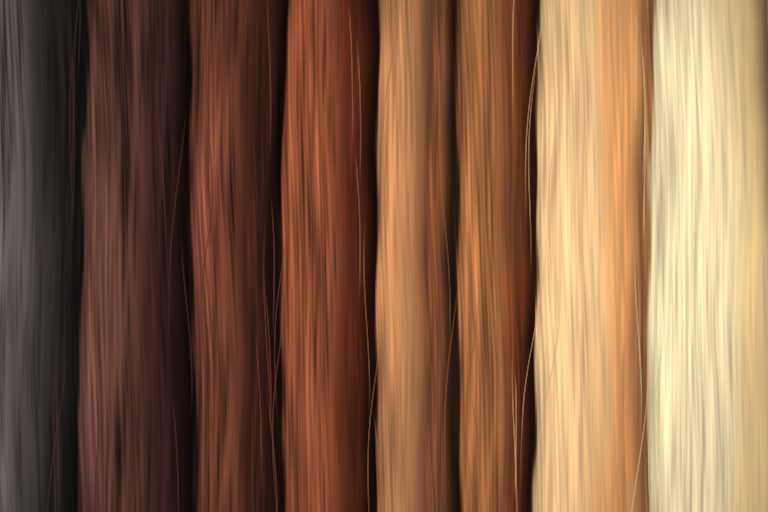
Write a Shadertoy shader that draws this texture.

```glsl
// Eight hanging locks of straight hair, shading from charcoal to pale blond.

const int LOCKS = 8;
const float ASPECT = 1.5;            // layout width in units of its height
const float STRAND_DARK = 0.95;      // strand contrast on dark hair
const float STRAND_LIGHT = 0.32;     // strand contrast on blond hair
const float EDGE_RAGGED = 0.007;     // raggedness of the lock borders
const float SHADE_STREAK = 0.32;     // how far strands break up the shadow
const int STRAY_COUNT = 72;
const float STRAY_WIDTH = 0.0007;
const float STRAY_OPACITY = 0.5;

// Left border of every lock at three heights, as a fraction of the width.
const float EDGE_TOP[9] = float[9](-.02, .113, .247, .375, .492, .596, .703, .853, 1.0);
const float EDGE_MID[9] = float[9](-.02, .106, .249, .366, .491, .597, .698, .845, 1.015);
const float EDGE_LOW[9] = float[9](-.02, .098, .254, .370, .489, .599, .692, .843, 1.02);

const vec3 LIT[8] = vec3[8](
    vec3(.34, .31, .30), vec3(.33, .21, .18), vec3(.42, .23, .175), vec3(.57, .31, .20),
    vec3(.76, .52, .34), vec3(.63, .40, .24), vec3(.97, .79, .57), vec3(.96, .88, .69));
const vec3 SHADE[8] = vec3[8](
    vec3(.13, .115, .11), vec3(.17, .10, .09), vec3(.19, .10, .08), vec3(.27, .12, .08),
    vec3(.42, .25, .16), vec3(.38, .19, .11), vec3(.86, .59, .36), vec3(.84, .70, .48));
// Where the shadow side begins, and the brightness left in the gap.
const float SHADE_AT[8] = float[8](.52, .65, .60, .65, .50, .60, .58, .66);
const float GAP[8] = float[8](.55, .45, .45, .36, .32, .38, .62, .60);

float hash(vec2 p) {
    vec3 q = fract(vec3(p.xyx) * 0.1031);
    q += dot(q, q.yzx + 33.33);
    return fract((q.x + q.y) * q.z);
}

float gradientDot(vec2 cell, vec2 offset) {
    float angle = 6.2832 * hash(cell);
    return dot(vec2(cos(angle), sin(angle)), offset);
}

float gradientNoise(vec2 p) {
    vec2 i = floor(p), f = p - i;
    vec2 u = f * f * f * (f * (f * 6.0 - 15.0) + 10.0);
    vec2 e = vec2(1, 0);
    return mix(mix(gradientDot(i, f), gradientDot(i + e, f - e), u.x),
               mix(gradientDot(i + e.yx, f - e.yx), gradientDot(i + 1.0, f - 1.0), u.x), u.y);
}

// Smooth curve through the three heights of a border.
float lockEdge(int i, float y) {
    return EDGE_LOW[i] * (1.0 - y) * (1.0 - 2.0 * y)
         + EDGE_MID[i] * 4.0 * y * (1.0 - y)
         + EDGE_TOP[i] * y * (2.0 * y - 1.0);
}

// Layers of long, slightly crossing fibres, from thick to thin.
float strands(vec2 p) {
    float sum = 0.0, frequency = 30.0, weight = 0.42;
    for (int k = 0; k < 4; k++) {
        float skew = 0.025 * sin(float(k) * 2.4 + 0.6);
        vec2 q = vec2((p.x + skew * p.y) * frequency, p.y * (2.0 + float(k)));
        sum += weight * gradientNoise(q + float(k) * 37.0 + 5.0);
        frequency *= 1.85;
        weight *= 1.12;
    }
    return sum;
}

// Light, shadow side and gap across one lock; t runs from its left to its right.
vec3 lockColor(int i, float t, float streak) {
    float side = t + SHADE_STREAK * streak;
    vec3 color = mix(LIT[i], SHADE[i], smoothstep(SHADE_AT[i] - 0.24, SHADE_AT[i] + 0.24, side));
    color *= mix(0.78, 1.0, smoothstep(0.0, 0.13, t));
    return color * mix(1.0, GAP[i], smoothstep(0.80, 0.97, t + 0.12 * streak));
}

void mainImage(out vec4 fragColor, in vec2 fragCoord) {
    vec2 uv = fragCoord / iResolution.xy;
    vec2 p = vec2(uv.x * ASPECT, uv.y);
    float pixel = 1.0 / iResolution.y;

    // Fibres bend gently along their length.
    vec2 flow = p + vec2(0.012 * gradientNoise(p * vec2(5.0, 2.2) + 9.0), 0.0);
    float fibre = strands(flow);
    float clump = gradientNoise(flow * vec2(17.0, 1.3) + 61.0);
    float ragged = EDGE_RAGGED * (gradientNoise(p * vec2(14.0, 5.0)) + 0.3 * fibre);

    // Each lock overlaps the shadowed side of the one before it.
    vec3 color = vec3(0.05);
    for (int i = 0; i < LOCKS; i++) {
        float left = lockEdge(i, uv.y);
        float inside = uv.x - left + ragged;
        float t = inside / (lockEdge(i + 1, uv.y) - left);
        float cover = smoothstep(-pixel, pixel + 0.002, inside);
        color = mix(color, lockColor(i, t, clump + 0.7 * fibre), cover);
    }

    // Strand relief and soft falloff of light toward the ends.
    float luma = dot(color, vec3(0.3, 0.59, 0.11));
    float contrast = mix(STRAND_DARK, STRAND_LIGHT, smoothstep(0.1, 0.75, luma));
    color *= max(0.25, 1.0 + contrast * (fibre + 0.35 * clump));
    float fromMiddle = 2.0 * uv.y - 1.0;
    color *= 1.03 - 0.12 * fromMiddle * fromMiddle;

    // Loose hairs gather around the lock borders.
    for (int k = 0; k < STRAY_COUNT; k++) {
        int lock = k % LOCKS;
        vec2 seed = vec2(float(k), 17.0);
        float a = hash(seed), b = hash(seed + 40.0), c = hash(seed + 90.0);
        float along = uv.y - b;
        float x = lockEdge(lock, uv.y) + (a - 0.6) * 0.065
                + (c - 0.5) * 0.11 * along + 0.005 * sin(along * (7.0 + 9.0 * a) + 6.0 * c);
        float line = 1.0 - smoothstep(STRAY_WIDTH, STRAY_WIDTH + pixel, abs(uv.x - x) * ASPECT);
        float span = 1.0 - smoothstep(0.08, 0.12 + 0.2 * c, abs(along));
        color = mix(color, LIT[lock] * 0.85, line * span * STRAY_OPACITY);
    }

    fragColor = vec4(clamp(color, 0.0, 1.0), 1.0);
}
```
